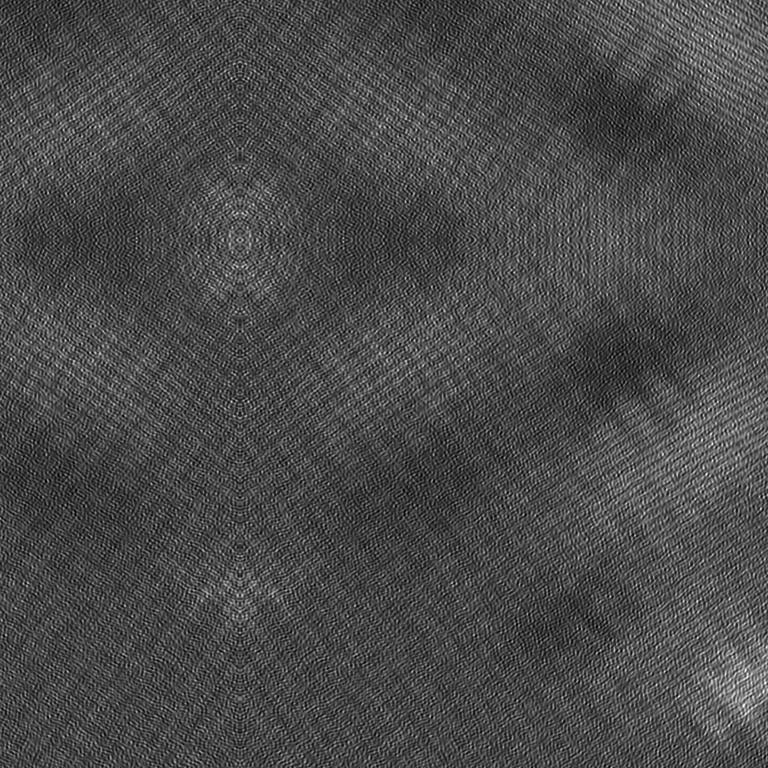
This background is drawn by a WebGL 2 fragment shader. Its source:

```glsl
#version 300 es
precision highp float;

uniform vec2 u_resolution;
out vec4 fragColor;

const float TAU = 6.2831853;
const vec2 FOLD_CENTER = vec2(0.3125, 0.6875);
const float BASE_LEVEL = 0.515;
const float TONE_GAIN = 0.52;
const float TONE_RAGGEDNESS = 0.012;

const int GRAIN_LAYERS = 12;
const float GRAIN_MIN_FREQUENCY = 145.0;
const float GRAIN_FREQUENCY_RANGE = 110.0;
const float GRAIN_ORIGIN_RADIUS = 1.4;
const float GRAIN_SPREAD = 1.05;
const float GRAIN_CONTRAST = 0.18;
const float WARP_FREQUENCY = 27.0;
const float WARP_AMOUNT = 0.24;

const float RING_FREQUENCY = 70.0;
const float AXIS_RING_FREQUENCY = 92.0;
const float RING_CONTRAST = 0.09;
const float CROSS_FREQUENCY = 58.0;
const vec2 CROSS_DIRECTION = vec2(0.8, -0.6);
const float MOTTLE_FREQUENCY = 17.0;
const float MOTTLE_CONTRAST = 0.018;

// Soft tone lobes in folded space: position, radius, strength
const vec2 LOBE_AXIS = vec2(0.82, -0.57);
const float LOBE_STRETCH = 1.6;
const int LOBE_COUNT = 12;
const vec4 LOBES[LOBE_COUNT] = vec4[LOBE_COUNT](
    vec4(0.00, 0.04, 0.04, 0.28),
    vec4(0.21, 0.16, 0.08, 0.24),
    vec4(0.48, 0.00, 0.10, 0.24),
    vec4(0.00, 0.46, 0.04, 0.30),
    vec4(0.53, 0.30, 0.09, 0.30),
    vec4(0.67, 0.23, 0.08, 0.34),
    vec4(0.68, 0.58, 0.05, 0.75),
    vec4(0.60, 0.51, 0.10, 0.28),
    vec4(0.50, 0.16, 0.06, -0.36),
    vec4(0.21, 0.00, 0.06, -0.20),
    vec4(0.23, 0.32, 0.08, -0.22),
    vec4(0.43, 0.49, 0.05, -0.28)
);

// Fades a wave as its period nears the pixel size
float resolved(float frequency) {
    float cyclesPerPixel = frequency / min(u_resolution.x, u_resolution.y);
    return 1.0 - smoothstep(0.52, 0.7, cyclesPerPixel);
}

float wave(float cycles, float frequency) {
    return sin(TAU * cycles) * resolved(frequency);
}

// Broad light and dark bands with ragged borders
float toneField(vec2 q) {
    vec2 ragged = q + TONE_RAGGEDNESS * (sin(q.yx * 61.0 + q * 37.0) + sin(q.yx * 113.0 - q * 83.0));
    float tone = 0.0;
    for (int i = 0; i < LOBE_COUNT; i++) {
        vec2 offset = (ragged - LOBES[i].xy) / LOBES[i].z;
        float along = dot(offset, LOBE_AXIS) / LOBE_STRETCH;
        float across = dot(offset, vec2(-LOBE_AXIS.y, LOBE_AXIS.x));
        tone += LOBES[i].w * exp(-along * along - across * across);
    }
    return tone;
}

// Fine speckle from warped circular gratings along both diagonals
float grain(vec2 q) {
    float sum = 0.0;
    for (int i = 0; i < GRAIN_LAYERS; i++) {
        float n = float(i);
        float side = mod(n, 2.0) * 2.0 - 1.0;
        float angle = side * (TAU / 8.0 + GRAIN_SPREAD * (fract(n * 0.755) - 0.5));
        vec2 direction = vec2(cos(angle), sin(angle));
        float frequency = GRAIN_MIN_FREQUENCY + GRAIN_FREQUENCY_RANGE * fract(n * 0.618 + 0.3);
        float bend = dot(q, vec2(-direction.y, direction.x)) * (WARP_FREQUENCY + n);
        float warp = WARP_AMOUNT * sin(TAU * bend + n);
        sum += wave(frequency * length(q + GRAIN_ORIGIN_RADIUS * direction) + warp, frequency);
    }
    return sum / sqrt(0.5 * float(GRAIN_LAYERS));
}

// Slanted arcs away from the axis, upright arcs along it, cells near the center
float rings(vec2 q) {
    float slanted = 0.5 * q.x + 0.6 * q.x * q.y + 0.85 * length(vec2(q.y, 0.1));
    float upright = length(q * vec2(1.0, 0.7));
    float nearAxis = exp(-q.y * q.y / 0.012);
    float arcs = mix(wave(slanted * RING_FREQUENCY, RING_FREQUENCY),
                     wave(upright * AXIS_RING_FREQUENCY, AXIS_RING_FREQUENCY), nearAxis);
    float crossing = wave(dot(q, CROSS_DIRECTION) * CROSS_FREQUENCY + 0.2 * sin(q.y * 70.0), CROSS_FREQUENCY);
    float cellAmount = 1.0 - smoothstep(0.3, 0.55, q.x);
    return arcs + 0.7 * cellAmount * crossing * (0.6 + 0.4 * arcs);
}

// Patchy variation from crossed, bent sines
float mottle(vec2 q) {
    float sum = 0.0;
    for (int i = 0; i < 6; i++) {
        float n = float(i);
        vec2 direction = vec2(cos(n * 2.4), sin(n * 2.4));
        float bend = 0.3 * sin(TAU * 9.0 * dot(q, direction.yx) + n);
        sum += sin(TAU * ((MOTTLE_FREQUENCY + 8.0 * n) * dot(q, direction) + bend));
    }
    return sum;
}

void main() {
    vec2 folded = abs(gl_FragCoord.xy / u_resolution - FOLD_CENTER);
    float tone = toneField(folded);
    float ringWeight = clamp(0.65 + 2.2 * tone, 0.15, 1.4);
    float detail = GRAIN_CONTRAST * grain(folded)
                 + RING_CONTRAST * ringWeight * rings(folded)
                 + MOTTLE_CONTRAST * mottle(folded);
    float level = max(BASE_LEVEL * (1.0 + TONE_GAIN * tone + detail), 0.0);
    fragColor = vec4(vec3(min(level * level, 1.0)), 1.0);
}
```
